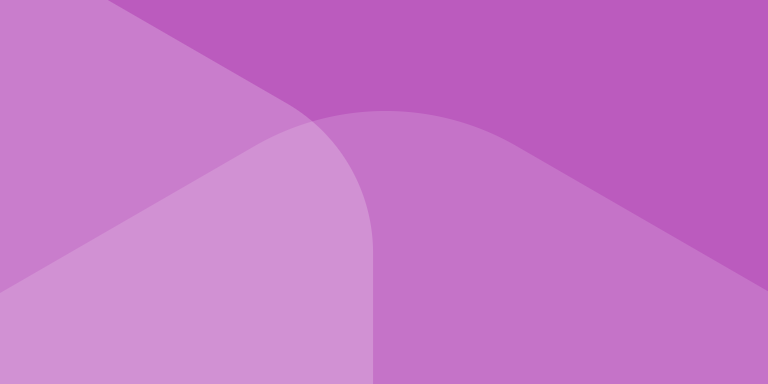
Write a WebGL 2 fragment shader that draws this background.

```glsl
#version 300 es
precision highp float;
// Two translucent round-cornered wedges overlapping on a flat orchid ground.

uniform vec2 u_resolution;
out vec4 fragColor;

// Signed distance to a 120 degree wedge pointing along axis, its tip rounded
// by a circle of the given center and radius.
float roundedWedge(vec2 p, vec2 center, vec2 axis, float radius) {
    vec2 d = p - center;
    vec2 q = vec2(abs(d.x * axis.y - d.y * axis.x), dot(d, axis));
    vec2 sideNormal = vec2(0.5, 0.8660254);
    bool onCap = q.x * sideNormal.y < q.y * sideNormal.x;
    return (onCap ? length(q) : dot(q, sideNormal)) - radius;
}

// Antialiased coverage, one pixel wide at the edge
float coverage(float dist) {
    return clamp(0.5 - dist * u_resolution.y, 0.0, 1.0);
}

void main() {
    // Canvas height is one unit
    vec2 p = gl_FragCoord.xy / u_resolution.y;

    float leftWedge = roundedWedge(p, vec2(0.521, 0.341), vec2(0.8660254, 0.5), 0.4505);
    float lowerWedge = roundedWedge(p, vec2(1.004, 0.029), vec2(0.0, 1.0), 0.682);

    // White veils over the ground
    vec3 color = vec3(0.733, 0.355, 0.745);
    color = mix(color, vec3(1.0), 0.15 * coverage(lowerWedge));
    color = mix(color, vec3(1.0), 0.21 * coverage(leftWedge));

    fragColor = vec4(color, 1.0);
}
```
